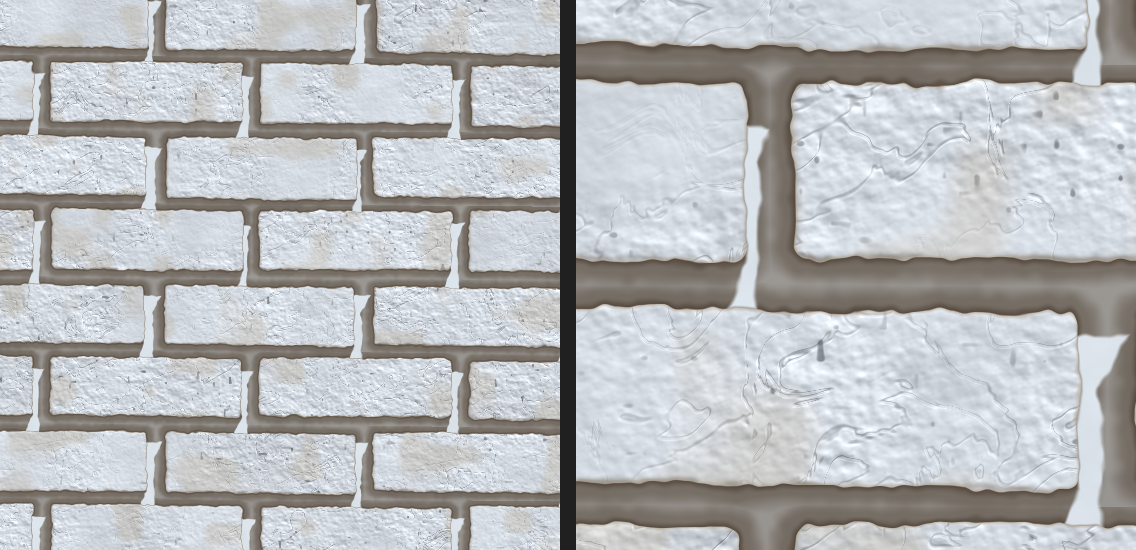
Left: the whole. Right: its middle third, enlarged.
A Shadertoy shader for this texture:

```glsl
// Whitewashed bricks in running bond, standing proud of a pale wall in hard sun.
// Each brick is a jittered rounded box; its cast shadow is that box swept along
// the light direction (a hexagon), and value noise gives the plaster relief.

#define PITCH vec2(0.374, 0.1312)        // brick spacing, in canvas widths
#define HALF_SIZE vec2(0.1706, 0.0527)   // half width and height of a face
#define ORIGIN vec2(0.465, 0.945)        // centre of a brick in the top row
#define ODD_SHIFT -0.203                 // sideways shift of every other row
#define SHADOW vec2(-0.021, -0.047)      // offset of the cast shadow
#define SLOPE 0.009                      // fall of the courses to the right
#define JITTER 0.006                     // irregularity of the laying
#define RELIEF 0.75                      // strength of the plaster bumps

const vec3 WALL_LIT = vec3(0.86, 0.89, 0.92);
const vec3 PAINT_LIGHT = vec3(0.87, 0.895, 0.925);
const vec3 PAINT_DULL = vec3(0.755, 0.775, 0.80);
const vec3 SHADE_OPEN = vec3(0.60, 0.585, 0.57);
const vec3 SHADE_WARM = vec3(0.46, 0.43, 0.395);
const vec3 SHADE_DEEP = vec3(0.33, 0.28, 0.24);
const vec3 STAIN = vec3(0.70, 0.65, 0.57);

float hash(vec2 p) {
    vec3 a = fract(vec3(p.xyx) * 0.1031);
    a += dot(a, a.yzx + 33.33);
    return fract((a.x + a.y) * a.z);
}

float noise(vec2 p) {
    vec2 i = floor(p), f = fract(p);
    f = f * f * (3.0 - 2.0 * f);
    return mix(mix(hash(i), hash(i + vec2(1, 0)), f.x),
               mix(hash(i + vec2(0, 1)), hash(i + vec2(1, 1)), f.x), f.y);
}

float fbm(vec2 p) {
    float sum = 0.0, amp = 0.5;
    for (int i = 0; i < 4; i++) {
        sum += amp * noise(p);
        p = mat2(1.6, 1.2, -1.2, 1.6) * p + 17.3;
        amp *= 0.5;
    }
    return sum;
}

// Thin wandering cracks: 1 on the line, 0 away from it
float cracks(vec2 p) {
    float n = fbm(p * vec2(20.0, 34.0) + 2.0 * noise(p * 30.0));
    return 1.0 - smoothstep(0.0, 0.018, abs(n - 0.47));
}

float plasterHeight(vec2 p) {
    return fbm(p * vec2(55.0, 75.0)) + 0.25 * noise(p * 210.0) - 0.13 * cracks(p);
}

float roundBox(vec2 q, vec2 size, float radius) {
    vec2 e = abs(q) - size + radius;
    return length(max(e, 0.0)) + min(max(e.x, e.y), 0.0) - radius;
}

// Box swept along a vector: two axis slabs cut by one slab along the sweep
float sweptBox(vec2 q, vec2 size, vec2 sweep) {
    vec2 c = q - 0.5 * sweep, dir = normalize(sweep);
    vec2 e = abs(c) - size - 0.5 * abs(sweep);
    float across = abs(c.x * dir.y - c.y * dir.x) - dot(size, abs(dir.yx));
    return max(max(e.x, e.y), across);
}

// Painted face: q is the place on the brick, d its edge distance (negative inside)
vec3 paintedFace(vec2 p, vec2 q, vec2 size, float d, vec2 id) {
    vec2 s = p + 3.0 * vec2(hash(id + 5.1), hash(id + 8.7));
    float rough = smoothstep(0.25, 0.7, noise(s * 11.0) * 0.7 + 0.4 * hash(id + 2.3));
    float tone = 0.62 + 0.9 * (fbm(s * 16.0) - 0.47) + 0.3 * (hash(id + 9.4) - 0.5);
    vec3 col = mix(PAINT_DULL, PAINT_LIGHT, clamp(tone, 0.0, 1.0));

    // Relief lit from the upper right, with pits and faint stains
    float bump = plasterHeight(s) - plasterHeight(s + vec2(0.0010, 0.0019));
    col += bump * RELIEF * mix(0.3, 1.0, rough);
    col *= 1.0 - 0.13 * cracks(s) * rough;
    col *= 1.0 - 0.35 * smoothstep(0.90, 0.98, noise(s * 105.0)) * rough;
    col = mix(col, STAIN, 0.3 * smoothstep(0.62, 0.85, noise(s * 19.0 + 40.0)));

    // Worn rim: pale on top, dull on the left, crumbled and brown below
    float rim = smoothstep(-0.006, 0.0, d);
    vec2 side = smoothstep(0.85, 1.0, abs(q) / size) * sign(q);
    float crumble = smoothstep(0.35, 0.75, noise(s * vec2(70.0, 110.0)));
    col += 0.05 * rim * max(side.y, 0.0);
    col = mix(col, SHADE_OPEN, 0.45 * rim * max(-side.x, 0.0));
    col = mix(col, SHADE_WARM, rim * max(-side.y, 0.0) * (0.15 + 0.6 * crumble));
    return mix(col, STAIN, 0.6 * smoothstep(-0.0022, 0.0, d));
}

void mainImage(out vec4 fragColor, in vec2 fragCoord) {
    vec2 p = fragCoord / iResolution.xy * vec2(1.0, 0.98);
    float aa = 0.8 / iResolution.x;
    p.y += SLOPE * (p.x - 0.4);
    float row = round((ORIGIN.y - p.y) / PITCH.y);
    float wobble = 0.0045 * (noise(p * 42.0) - 0.5) + 0.003 * (noise(p * 140.0) - 0.5);

    // Nearest face and nearest shadow among this course and the one above
    float faceDist = 1.0, shadowDist = 1.0;
    vec2 faceQ = vec2(0), faceSize = HALF_SIZE, faceId = vec2(0);
    for (int k = 0; k < 6; k++) {
        float r = row - float(k / 3);
        float x0 = ORIGIN.x + ODD_SHIFT * mod(r, 2.0);
        vec2 id = vec2(round((p.x - x0) / PITCH.x) + float(k % 3 - 1), r);
        vec2 rnd = vec2(hash(id + 31.7), hash(id + 73.1)) - 0.5;
        vec2 q = p - vec2(x0 + id.x * PITCH.x, ORIGIN.y - r * PITCH.y) - JITTER * rnd;
        q.y += q.x * 0.016 * (hash(id + 51.9) - 0.5);
        vec2 size = HALF_SIZE + 0.6 * JITTER * rnd.yx;
        float d = roundBox(q, size, 0.004 + 0.006 * hash(id + 12.9)) + wobble;
        shadowDist = min(shadowDist, sweptBox(q, size, SHADOW) + wobble);
        if (d < faceDist) { faceDist = d; faceQ = q; faceSize = size; faceId = id; }
    }

    // Wall and shadow, darker and warmer close to the bricks
    vec3 shade = mix(SHADE_WARM, SHADE_OPEN, smoothstep(0.006, 0.019, faceDist));
    shade = mix(SHADE_DEEP, shade, smoothstep(-0.001, 0.005, faceDist));
    shade += 0.05 * (fbm(p * 30.0) - 0.47);
    vec3 wall = WALL_LIT + 0.06 * (fbm(p * 40.0) - 0.47);
    vec3 col = mix(shade, wall, smoothstep(-0.0015, 0.0015, shadowDist));

    vec3 face = paintedFace(p, faceQ, faceSize, faceDist, faceId);
    col = mix(face, col, smoothstep(-aa, aa, faceDist));
    fragColor = vec4(clamp(col, 0.0, 1.0), 1.0);
}
```
